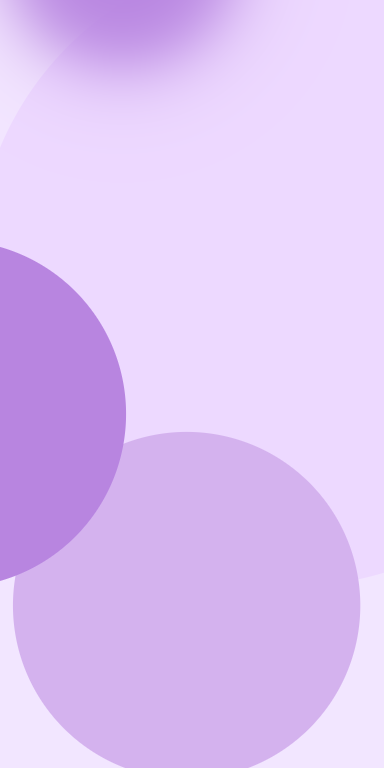
Reproduce this background procedurally as a Shadertoy shader.

```glsl
// Overlapping flat lilac discs on a pale ground, with a soft violet glow at the top.
// Each disc is a circle distance with a smoothed edge; the glow is the same
// distance passed through a wide logistic falloff. Units: canvas width = 1.

float circleDistance(vec2 p, vec2 center, float radius) {
    return length(p - center) - radius;
}

// Coverage of a disc, smoothed over about one pixel
float disc(vec2 p, vec2 center, float radius) {
    float pixel = 1.0 / iResolution.x;
    return clamp(0.5 - circleDistance(p, center, radius) / pixel, 0.0, 1.0);
}

// Disc blurred far beyond its edge
float glow(vec2 p, vec2 center, float radius, float sharpness) {
    return 1.0 / (1.0 + exp(sharpness * circleDistance(p, center, radius)));
}

void mainImage(out vec4 fragColor, in vec2 fragCoord) {
    // Keep the vertical extent at 2 so the layout fills the canvas
    vec2 p = fragCoord / iResolution.xy * vec2(1.0, 2.0);

    vec3 ground = vec3(0.95, 0.90, 1.0);
    vec3 paleLilac = vec3(0.93, 0.85, 1.0);
    vec3 lilac = vec3(0.832, 0.70, 0.935);
    vec3 violet = vec3(0.72, 0.52, 0.88);

    // Large pale disc, then the glow above it
    vec3 color = mix(ground, paleLilac, disc(p, vec2(0.760, 1.297), 0.824));
    color = mix(color, violet, glow(p, vec2(0.318, 2.13), 0.30, 19.0));

    // Two equal discs in front
    color = mix(color, lilac, disc(p, vec2(0.486, 0.423), 0.4523));
    color = mix(color, violet, disc(p, vec2(-0.124, 0.922), 0.4523));

    fragColor = vec4(color, 1.0);
}
```
